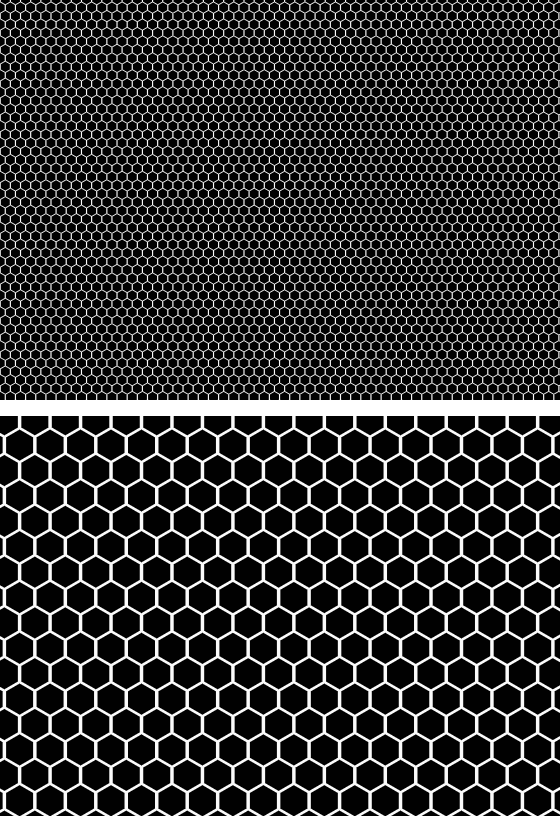
Top: the whole. Bottom: its middle third, enlarged.
Give the GLSL for this pattern, as a Shadertoy shader.

```glsl
// Fine white honeycomb mesh on black: regular pointy-top hexagonal holes on a
// staggered lattice whose rows sit slightly close, so upright bars are thicker.
// Coverage of nearby holes is summed, which filters bars thinner than a pixel.

#define COLUMNS 55.13                 // cells across the canvas
#define ROW_STEP 0.8335               // row spacing, in cell widths
#define HOLE_WIDTH 0.886              // flat-to-flat hole size, in cell widths
#define FIRST_CENTER vec2(0.52, 1.58) // a hole centre, from the top left
#define HOLE_COLOR vec3(0.004)
#define MESH_COLOR vec3(0.985)

// Signed distance to a hexagon with upright left and right sides.
float hexDistance(vec2 p, float inradius) {
    p = abs(p);
    return max(p.x, dot(p, vec2(0.5, 0.8660254))) - inradius;
}

// Centre of the lattice cell nearest to x in a given row.
vec2 cellCenter(float x, float row) {
    float stagger = 0.5 * mod(row, 2.0);
    return vec2(floor(x - stagger + 0.5) + stagger, row * ROW_STEP);
}

// Fraction of a pixel covered by the holes around p.
float holeCoverage(vec2 p, float pixel) {
    float nearestRow = floor(p.y / ROW_STEP + 0.5);
    float coverage = 0.0;
    for (int j = -1; j <= 1; j++) {
        vec2 center = cellCenter(p.x, nearestRow + float(j));
        for (int i = -1; i <= 1; i++) {
            vec2 offset = p - center - vec2(float(i), 0.0);
            float d = hexDistance(offset, 0.5 * HOLE_WIDTH);
            coverage += clamp(0.5 - d / pixel, 0.0, 1.0);
        }
    }
    return min(coverage, 1.0);
}

void mainImage(out vec4 fragColor, in vec2 fragCoord) {
    // Cell units, measured down from the top left corner.
    float pixel = COLUMNS / iResolution.x;
    vec2 p = vec2(fragCoord.x, iResolution.y - fragCoord.y) * pixel;

    float hole = holeCoverage(p - FIRST_CENTER, pixel);
    fragColor = vec4(mix(MESH_COLOR, HOLE_COLOR, hole), 1.0);
}
```
